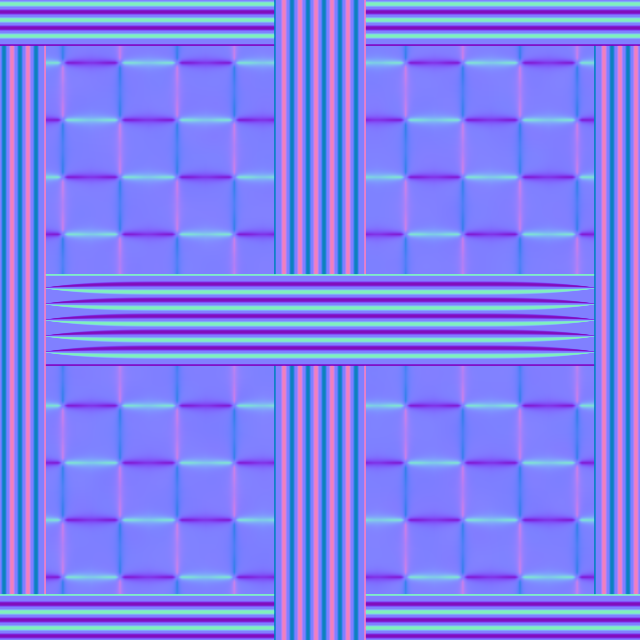
Reproduce this texture map procedurally as a WebGL 1 fragment shader.

```glsl
precision highp float;
// Tangent-space normal map: grooved straps woven over quilted checker panels.
uniform vec2 u_resolution;

const float STRAP_HALF = 1.0 / 14.0;    // half width of a strap
const float GROOVE_PERIOD = 0.025;      // spacing of grooves across a strap
const float GROOVE_COUNT = 5.0;
const float GROOVE_SLOPE = 2.0;
const float GROOVE_SHARPNESS = 3.0;
const float EDGE_WIDTH = 0.0019;        // bevel on the strap sides
const float EDGE_SLOPE = 2.0;
const float TAPER_LENGTH = 0.2;         // grooves narrow at the ends of one strap
const float TAPER_MIN = 0.12;
const float CELL_SIZE = 1.25 / 14.0;    // quilted checker cell
const vec2 SEAM_SLOPE = vec2(0.75, 1.3);
const float SEAM_WIDTH = 0.022;         // in cells, at a corner
const float SEAM_SPREAD = 0.08;         // widening away from the corner
const float WEAR_SLOPE = 0.05;
const float WEAR_SCALE = 24.0;

float hash(vec2 p) {
    return fract(sin(dot(p, vec2(127.1, 311.7))) * 43758.5453);
}

float valueNoise(vec2 p) {
    vec2 i = floor(p);
    vec2 f = fract(p);
    f = f * f * (3.0 - 2.0 * f);
    float low = mix(hash(i), hash(i + vec2(1.0, 0.0)), f.x);
    float high = mix(hash(i + vec2(0.0, 1.0)), hash(i + 1.0), f.x);
    return mix(low, high, f.y);
}

// Slope across a seam; fades at the corner and softens along its length.
float seam(float across, float along) {
    float width = SEAM_WIDTH + SEAM_SPREAD * along;
    float strength = smoothstep(0.0, 0.1, along)
                   * mix(1.0, 0.6, smoothstep(0.1, 0.5, along));
    return strength * exp(-across / width);
}

// Alternating raised and sunken cells.
vec2 panelSlope(vec2 uv) {
    vec2 cell = (uv - 0.5) / CELL_SIZE + 0.5;
    vec2 index = floor(cell);
    vec2 local = fract(cell) - 0.5;
    vec2 border = 0.5 - abs(local);
    float sunken = 1.0 - 2.0 * mod(index.x + index.y, 2.0);
    vec2 seams = vec2(seam(border.x, border.y), seam(border.y, border.x));
    vec2 wear = vec2(valueNoise(uv * WEAR_SCALE),
                     valueNoise(uv * WEAR_SCALE + 37.0)) - 0.5;
    return -sunken * sign(local) * seams * SEAM_SLOPE + WEAR_SLOPE * wear;
}

// Slope across a strap, at a signed offset from its centre line.
float strapSlope(float offset, float taper, float pixel) {
    float groove = offset / GROOVE_PERIOD;
    float local = (fract(groove + 0.5) - 0.5) / taper;
    float wave = sin(6.2832 * clamp(local, -0.5, 0.5));
    float inside = step(abs(groove), 0.5 * GROOVE_COUNT);
    float cut = -GROOVE_SLOPE * inside * sign(wave)
              * pow(abs(wave), GROOVE_SHARPNESS);
    cut *= smoothstep(0.0, 0.35, taper);
    float bevel = smoothstep(-0.5 * pixel, 0.5 * pixel,
                             abs(offset) - STRAP_HALF + EDGE_WIDTH);
    return mix(cut, EDGE_SLOPE * sign(offset), bevel);
}

void main() {
    vec2 uv = gl_FragCoord.xy / u_resolution;
    float pixel = 1.0 / min(u_resolution.x, u_resolution.y);

    // Two straps each way, centred on every half of the canvas.
    vec2 strapIndex = floor(uv * 2.0 + 0.5);
    vec2 offset = uv - 0.5 * strapIndex;
    vec2 cover = 1.0 - smoothstep(-0.5 * pixel, 0.5 * pixel,
                                  abs(offset) - STRAP_HALF);

    // Only the middle horizontal strap has tapering grooves.
    float endDistance = min(uv.x, 1.0 - uv.x) - STRAP_HALF;
    float remaining = 1.0 - clamp(endDistance / TAPER_LENGTH, 0.0, 1.0);
    float taper = mix(1.0, TAPER_MIN, remaining * remaining * remaining);
    taper = mix(1.0, taper, mod(strapIndex.y, 2.0));

    vec2 vertical = vec2(strapSlope(offset.x, 1.0, pixel), 0.0);
    vec2 horizontal = vec2(0.0, strapSlope(offset.y, taper, pixel));

    // Crossings alternate which strap lies on top.
    vec2 slope = panelSlope(uv);
    if (mod(strapIndex.x + strapIndex.y, 2.0) < 0.5) {
        slope = mix(slope, vertical, cover.x);
        slope = mix(slope, horizontal, cover.y);
    } else {
        slope = mix(slope, horizontal, cover.y);
        slope = mix(slope, vertical, cover.x);
    }

    vec3 normal = normalize(vec3(slope, 1.0));
    gl_FragColor = vec4(normal * 0.5 + 0.5, 1.0);
}
```
